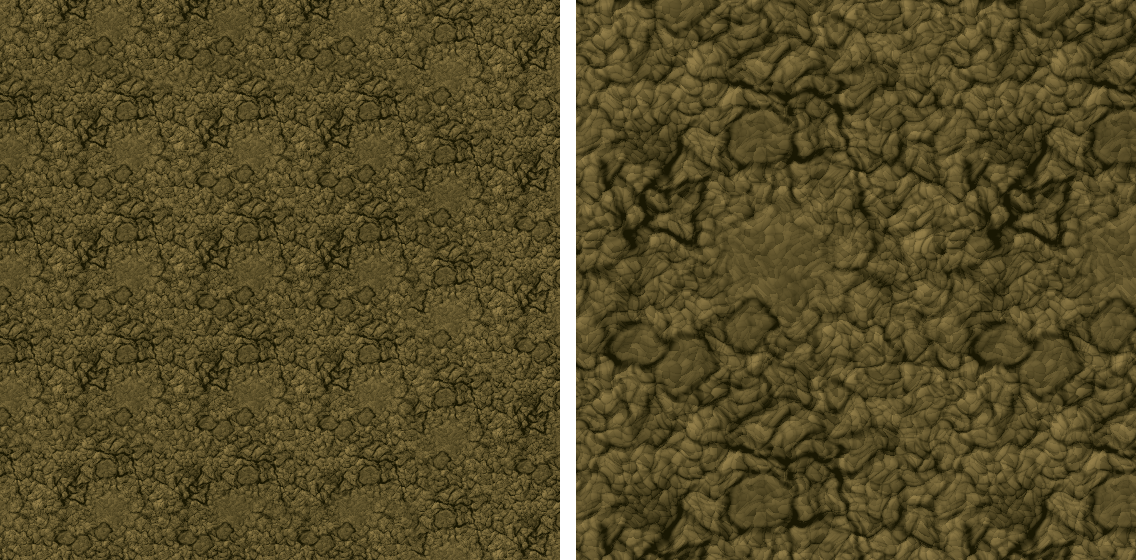
Left: the whole. Right: its middle third, enlarged.
Give the GLSL for this texture, as a Shadertoy shader.

```glsl
// Dry cracked soil: one seamless tile of stones, cracks and grit, repeated about 4.6 times each way.
// Wrapped cellular noise at four scales makes the grit; distance functions cut the larger cracks.
// The right side and the top and bottom strips show the tile displaced, blended over wavy borders.

const float TAU = 6.2831853;
const float REPEATS = 4.61;                     // tiles across the canvas
const vec2 TILE_ORIGIN = vec2(0.333, 0.45);     // canvas position of one tile corner
const vec2 RIGHT_SHIFT = vec2(-0.082, -0.078);  // tile displacement, canvas units
const vec2 STRIP_SHIFT = vec2(-0.036, 0.012);
const float RIGHT_BORDER = 0.75;
const float TOP_BORDER = 0.87;
const float BOTTOM_BORDER = 0.10;
const float BORDER_BLUR = 0.025;

const vec3 DARK_EARTH = vec3(0.18, 0.16, 0.06);
const vec3 LIGHT_EARTH = vec3(0.51, 0.44, 0.25);
const float BASE_TONE = 0.75;
const float CRACK_WIDTH = 0.016;                // tile units
const float CRACK_DEPTH = 0.72;
const float STONE_RIM_DEPTH = 0.5;
const vec2 LIGHT_DIR = vec2(-0.5, 0.85);
const vec2 SMOOTH_CENTRE = vec2(0.55, 0.27);    // worn, nearly crack-free ground

// Grit layers: cells per tile, crack depth, tint variation, bevel strength
const vec4 LAYERS[4] = vec4[4](
    vec4(9.0, 0.52, 0.16, 0.16), vec4(17.0, 0.42, 0.22, 0.24),
    vec4(31.0, 0.28, 0.24, 0.22), vec4(53.0, 0.08, 0.34, 0.12));

// Main cracks as segments (start, end)
const vec4 CRACKS[11] = vec4[11](
    vec4(0.59, 0.72, 0.60, 0.45), vec4(0.72, 0.78, 0.74, 0.58),
    vec4(0.60, 0.57, 0.74, 0.58), vec4(0.74, 0.58, 0.81, 0.40),
    vec4(0.33, 0.66, 0.20, 0.48), vec4(0.20, 0.48, 0.19, 0.37),
    vec4(0.08, 0.56, 0.15, 0.32), vec4(0.20, 0.48, 0.35, 0.50),
    vec4(0.42, 0.76, 0.72, 0.73), vec4(0.19, 0.37, 0.33, 0.34),
    vec4(0.35, 0.50, 0.33, 0.34));

// Large stones (centre, radius)
const vec3 STONES[5] = vec3[5](
    vec3(0.51, 0.62, 0.085), vec3(0.17, 0.05, 0.068), vec3(0.30, 0.00, 0.074),
    vec3(0.48, 0.10, 0.064), vec3(0.72, 0.92, 0.036));

vec2 hash2(vec2 p) {
    return fract(sin(vec2(dot(p, vec2(127.1, 311.7)), dot(p, vec2(269.5, 183.3)))) * 43758.5);
}

// Shortest offset on the repeating tile
vec2 wrapOffset(vec2 d) { return d - floor(d + 0.5); }

float segmentDistance(vec2 q, vec4 s) {
    vec2 d = wrapOffset(q - s.xy), along = s.zw - s.xy;
    return length(d - along * clamp(dot(d, along) / dot(along, along), 0.0, 1.0));
}

// Wrapped cellular noise: border gap, directional bevel, random tint
vec3 pebbles(vec2 q, float cells) {
    vec2 p = q * cells, base = floor(p), nearest = vec2(0.0);
    float first = 9.0, second = 9.0, tint = 0.0;
    for (int y = -1; y <= 1; y++)
    for (int x = -1; x <= 1; x++) {
        vec2 cell = base + vec2(x, y);
        vec2 rnd = hash2(mod(cell, cells) + cells);
        vec2 away = p - cell - rnd;
        float d = length(away);
        second = min(second, max(first, d));
        if (d < first) { first = d; nearest = away; tint = fract(rnd.x * 7.3 + rnd.y * 5.1); }
    }
    return vec3(second - first, dot(nearest, LIGHT_DIR), tint - 0.5);
}

// Brightness of the soil at a canvas position
float soilTone(vec2 p) {
    vec2 q = fract((p - TILE_ORIGIN) * REPEATS);
    vec2 bent = q + 0.010 * sin(TAU * (q.yx * vec2(4.0, 5.0) + q * 2.0))
                  + 0.005 * sin(TAU * (q.yx * vec2(13.0, 11.0) - q * 3.0));
    float calm = 0.75 * (1.0 - smoothstep(0.06, 0.23, length(wrapOffset(bent - SMOOTH_CENTRE))));
    float tone = BASE_TONE, cut = 0.0;

    // Large stones: dark rim, lit and smoother face
    for (int i = 0; i < STONES.length(); i++) {
        vec2 away = wrapOffset(bent - STONES[i].xy);
        float d = length(away) - STONES[i].z;
        float inside = 1.0 - smoothstep(-0.015, 0.01, d);
        cut = max(cut, STONE_RIM_DEPTH * (1.0 - smoothstep(0.0, CRACK_WIDTH, abs(d))));
        calm = max(calm, 0.65 * inside);
        tone += inside * (0.12 * dot(away, LIGHT_DIR) / STONES[i].z - 0.06);
    }
    // Main cracks
    for (int i = 0; i < CRACKS.length(); i++)
        cut = max(cut, CRACK_DEPTH * (1.0 - smoothstep(0.0, CRACK_WIDTH, segmentDistance(bent, CRACKS[i]))));

    // Grit, with cracks that fade in and out
    for (int i = 0; i < LAYERS.length(); i++) {
        vec4 layer = LAYERS[i];
        vec3 grit = pebbles(bent, layer.x);
        float patchy = 0.65 + 0.35 * sin(TAU * (2.0 * q.x + float(i) * 0.3) + 2.0 * sin(TAU * (q.y * 2.0 - q.x)));
        float crack = layer.y * patchy * (1.0 - smoothstep(0.02, 0.26, grit.x));
        tone += (layer.z * grit.z + layer.w * grit.y - crack) * (1.0 - calm * step(layer.x, 40.0));
    }
    return tone - 0.13 * calm - cut;
}

void mainImage(out vec4 fragColor, in vec2 fragCoord) {
    vec2 p = fragCoord / iResolution.xy;
    vec2 wave = 0.015 * sin(p.yx * vec2(31.0, 27.0)) + 0.008 * sin(p.yx * vec2(73.0, 89.0) + 1.3);
    vec2 b = p + wave;

    // Displaced regions; the bottom strip is taller at the left
    float bottom = mix(0.23, BOTTOM_BORDER, smoothstep(0.33, 0.39, b.x));
    float strip = max(smoothstep(-BORDER_BLUR, BORDER_BLUR, b.y - TOP_BORDER),
                      smoothstep(-BORDER_BLUR, BORDER_BLUR, bottom - b.y));
    float right = smoothstep(-BORDER_BLUR, BORDER_BLUR, b.x - RIGHT_BORDER);
    float tone = mix(soilTone(p), soilTone(p - STRIP_SHIFT), strip);
    tone = mix(tone, soilTone(p - RIGHT_SHIFT), right);

    // Broad uneven wear
    tone += 0.025 * sin(p.x * 9.0 + 2.0 * sin(p.y * 7.0)) + 0.02 * sin(p.y * 13.0 - p.x * 5.0);
    fragColor = vec4(mix(DARK_EARTH, LIGHT_EARTH, clamp(tone, -0.25, 1.2)), 1.0);
}
```
